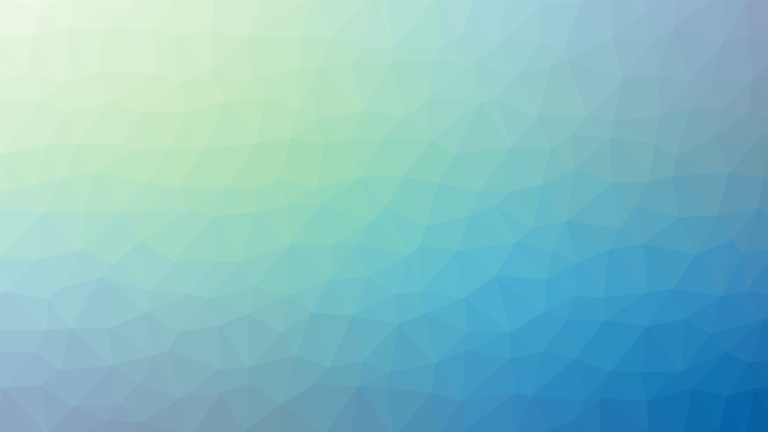
A Shadertoy shader for this background:

```glsl
// Low-poly triangle mesh, pale green at upper left fading to deep blue at lower right.

const float ROWS = 12.0;     // mesh cells per canvas height
const float JITTER = 0.72;   // vertex scatter, as a share of a cell

const vec3 RAMP[9] = vec3[9](
    vec3(0.97, 0.99, 0.94), vec3(0.88, 0.95, 0.86), vec3(0.80, 0.92, 0.77),
    vec3(0.66, 0.87, 0.71), vec3(0.48, 0.80, 0.77), vec3(0.31, 0.70, 0.83),
    vec3(0.17, 0.55, 0.75), vec3(0.03, 0.41, 0.67), vec3(0.03, 0.25, 0.51));

const mat3 RGB_TO_XYZ = mat3(
    0.4124, 0.2126, 0.0193,
    0.3576, 0.7152, 0.1192,
    0.1805, 0.0722, 0.9505);

float cross2(vec2 a, vec2 b) { return a.x * b.y - a.y * b.x; }

vec2 hash2(vec2 p) {
    vec3 h = fract(p.xyx * vec3(0.1031, 0.1030, 0.0973));
    h += dot(h, h.yzx + 33.33);
    return fract((h.xx + h.yz) * h.zy);
}

vec2 vertex(vec2 id) {
    return id + JITTER * (hash2(id + 47.0) - 0.5);
}

// Colour ramp with evenly spaced stops.
vec3 ramp(float t) {
    float s = clamp(t, 0.0, 1.0) * 8.0;
    int i = min(int(s), 7);
    return mix(RAMP[i], RAMP[i + 1], s - float(i));
}

// Perceptual midpoint: average the cube roots of XYZ.
vec3 blendPerceptual(vec3 a, vec3 b) {
    vec3 la = pow(RGB_TO_XYZ * pow(a, vec3(2.2)), vec3(1.0 / 3.0));
    vec3 lb = pow(RGB_TO_XYZ * pow(b, vec3(2.2)), vec3(1.0 / 3.0));
    vec3 m = 0.5 * (la + lb);
    return pow(max(inverse(RGB_TO_XYZ) * (m * m * m), 0.0), vec3(1.0 / 2.2));
}

// One ramp runs left to right, the other top to bottom.
vec3 fieldColor(vec2 uv) {
    vec2 t = mix(vec2(0.05), vec2(0.92), clamp(vec2(uv.x, 1.0 - uv.y), 0.0, 1.0));
    return blendPerceptual(ramp(t.x), ramp(t.y));
}

float edgeDistance(vec2 p, vec2 a, vec2 b) {
    return cross2(b - a, p - a) / max(length(b - a), 1e-4);
}

// Adds one flat triangle, weighted by its smooth coverage.
void addTriangle(inout vec4 sum, vec2 p, vec2 a, vec2 b, vec2 c, float soft, float aspect) {
    float d = min(edgeDistance(p, a, b), min(edgeDistance(p, b, c), edgeDistance(p, c, a)));
    float cover = smoothstep(-soft, soft, d);
    if (cover > 0.0) {
        vec2 center = (a + b + c) / (3.0 * ROWS);
        sum += cover * vec4(fieldColor(center / vec2(aspect, 1.0)), 1.0);
    }
}

// The shorter-circle diagonal: true when it joins b and d.
bool splitsAlongBD(vec2 a, vec2 b, vec2 c, vec2 d) {
    return cross2(b - a, d - a) * dot(d - c, b - c)
         + dot(b - a, d - a) * cross2(d - c, b - c) >= 0.0;
}

void mainImage(out vec4 fragColor, in vec2 fragCoord) {
    float aspect = iResolution.x / iResolution.y;
    vec2 p = fragCoord / iResolution.y * ROWS;
    float soft = 0.7 * ROWS / iResolution.y;
    vec4 sum = vec4(0.0);

    // Scattered quads around the point, each cut into two triangles.
    for (int y = -1; y <= 1; y++) {
        for (int x = -1; x <= 1; x++) {
            vec2 id = floor(p) + vec2(x, y);
            vec2 a = vertex(id);
            vec2 b = vertex(id + vec2(1.0, 0.0));
            vec2 c = vertex(id + vec2(1.0, 1.0));
            vec2 d = vertex(id + vec2(0.0, 1.0));
            if (splitsAlongBD(a, b, c, d)) {
                addTriangle(sum, p, a, b, d, soft, aspect);
                addTriangle(sum, p, b, c, d, soft, aspect);
            } else {
                addTriangle(sum, p, a, b, c, soft, aspect);
                addTriangle(sum, p, a, c, d, soft, aspect);
            }
        }
    }
    fragColor = vec4(sum.rgb / max(sum.a, 1e-4), 1.0);
}
```
